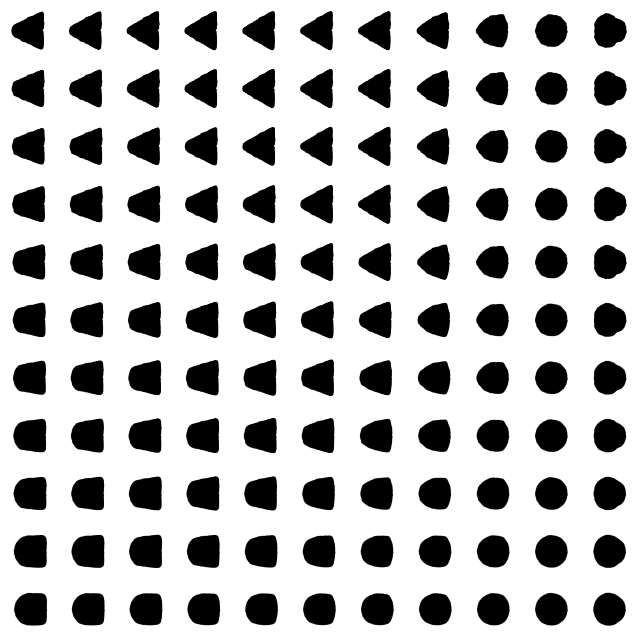
Write a Shadertoy shader that draws this pattern.

```glsl
// Eleven by eleven black pebbles that morph between triangle, arch and disc.

float hash(float n) {
    n = fract(n * 0.1031);
    n *= n + 33.33;
    return fract(n * (n + n));
}

// Value noise around the outline, periodic over one turn
float ringNoise(float turn, float cells) {
    float x = turn * cells;
    float i = floor(x);
    float a = hash(mod(i, cells) + cells);
    float b = hash(mod(i + 1.0, cells) + cells);
    return mix(a, b, smoothstep(0.0, 1.0, x - i)) * 2.0 - 1.0;
}

// Polar radius of a soft-cornered shape: arch at 0, left-pointing triangle at 1
float cornerRadius(float angle, float triangular) {
    float front = max(cos(angle), 0.0) / mix(1.0, 0.78, triangular);
    float sideNormal = mix(1.5708, 2.0944, triangular);
    float side = max(cos(abs(angle) - sideNormal), 0.0) / mix(1.0, 0.76, triangular);
    float backCap = mix(1.02, 1.22, triangular);
    float frontCap = mix(1.28, 1.38, triangular);
    float cap = 1.0 / mix(backCap, frontCap, smoothstep(-0.4, 0.4, cos(angle)));
    float sum = pow(front, 24.0) + pow(side, 24.0) + pow(cap, 24.0);
    return pow(sum, -1.0 / 24.0);
}

void mainImage(out vec4 fragColor, in vec2 fragCoord) {
    vec2 uv = fragCoord / iResolution.xy;

    // Grid cell and its local coordinates, with the disc radius as unit
    vec2 cell = clamp(floor((uv - 0.0028) / 0.0904), 0.0, 10.0);
    vec2 p = (uv - 0.048 - 0.0904 * cell) / 0.0254;
    float angle = atan(p.y, p.x);
    float turn = angle / 6.2831853 + 0.5;

    // Corners sharpen upward and fade to the right, reversing in the last column
    vec2 place = cell / 10.0;
    float rise = place.y * (1.6 - 0.6 * place.y);
    float triangular = clamp(0.85 * (place.y + 0.8 * place.x), 0.0, 1.0);
    float sharpness = min((0.91 - place.x) * (1.0 + 2.7 * rise), 1.0);
    float radius = mix(1.0, cornerRadius(angle, triangular), sharpness);

    // Rough outline, stronger toward the top, with a nick in the front edge
    float rough = 0.6 * ringNoise(turn, 22.0) + 0.4 * ringNoise(turn, 47.0);
    radius += rough * mix(0.018, 0.05, place.y);
    radius -= 0.05 * place.y * max(sharpness, 0.0) * exp(-90.0 * angle * angle);

    // Antialiased fill
    float pixel = 1.0 / (0.0254 * iResolution.y);
    float paper = smoothstep(-0.7 * pixel, 0.7 * pixel, length(p) - radius);
    fragColor = vec4(vec3(paper), 1.0);
}
```
